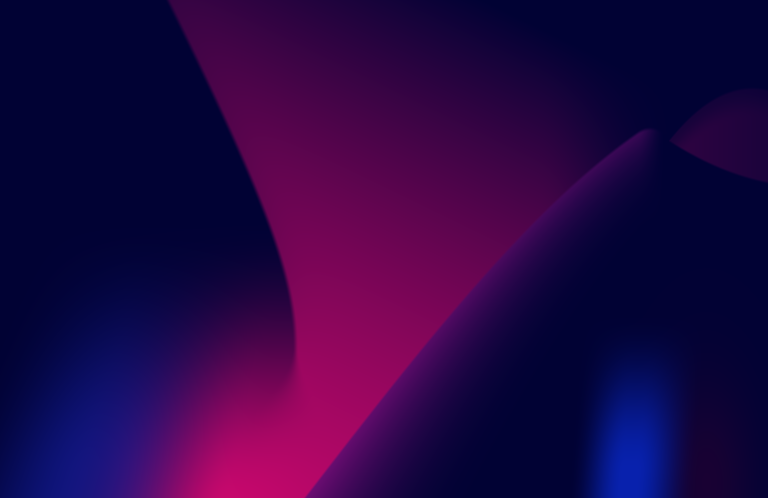
This background is drawn by a Shadertoy shader. Its source:

```glsl
const vec3 NAVY = vec3(0.005, 0.008, 0.205);
const vec3 MAGENTA = vec3(0.80, 0.03, 0.43);
const vec3 VIOLET = vec3(0.43, 0.05, 0.45);
const vec3 INDIGO = vec3(0.05, 0.085, 0.50);
const vec3 COBALT = vec3(0.03, 0.13, 0.68);
const vec3 MAROON = vec3(0.12, 0.005, 0.20);

// Smooth fall from one at "inner" to zero at "outer"
float fade(float outer, float inner, float x) {
    float t = clamp((x - outer) / (inner - outer), 0.0, 1.0);
    return t * t * (3.0 - 2.0 * t);
}

// Hyperbolic left border of the band, x as a function of y
float leftBorder(float y) {
    float t = 0.34 * (y - 0.3);
    return 0.472 - sqrt(t * t + 0.00757);
}

// Rising right border of the band, y as a function of x, bent down at its tip
float rightBorder(float x) {
    float u = x - 0.397;
    float bend = max(x - 0.83, 0.0);
    return 2.0 * u - 1.65 * u * u * u - 30.0 * bend * bend;
}

vec3 leftField(vec2 p) {
    float blue = fade(0.56, 0.05, p.y) * fade(0.36, 0.15, p.x)
               * fade(-0.08 + 0.25 * p.y, 0.1 + 0.2 * p.y, p.x);
    float dx = min(p.x - 0.3 - 0.15 * p.y, 0.0) / 0.115;
    float pink = exp(-dx * dx) * fade(0.56, -0.05, p.y);
    return mix(mix(NAVY, INDIGO, blue), MAGENTA, pink);
}

vec3 band(vec2 p) {
    float s = p.y + 0.75 * p.x;
    float heat = max(1.0 - pow(s / 1.47, 1.5), 0.0) * fade(0.88, 0.7, p.x);
    float inset = max(p.x - leftBorder(p.y), 0.0);
    heat *= 1.0 - 0.15 * exp(-inset / 0.025) * fade(0.2, 0.6, p.y);
    return mix(NAVY, MAGENTA, heat);
}

// Violet sheen falling away below the right border
vec3 underside(vec2 p, float depth) {
    float reach = max(0.42 - 0.4 * p.y, 0.08);
    float sheen = clamp(1.0 - depth / reach, 0.0, 1.0);
    sheen *= sheen * (1.0 - 0.65 * p.y) * fade(0.865, 0.83, p.x);
    return mix(NAVY, VIOLET, sheen);
}

// Small curved fin opening towards the right side
float fin(vec2 p) {
    vec2 q = p - vec2(0.871, 0.717);
    float top = q.x * (1.95 - 9.0 * q.x) - q.y;
    float bottom = q.y + q.x * (1.0 - 2.7 * q.x);
    float shape = smoothstep(-0.003, 0.004, min(top, bottom)) * step(0.0, q.x);
    return shape * (0.23 - 0.8 * q.x) * mix(1.0, fade(0.0, 0.06, top), 0.5);
}

void mainImage(out vec4 fragColor, in vec2 fragCoord) {
    vec2 p = fragCoord / iResolution.xy;

    // Band over the left field; their border dissolves near the bottom
    float blur = 0.004 + 0.08 * fade(0.3, 0.05, p.y);
    float inside = smoothstep(-blur, blur, p.x - leftBorder(p.y));
    vec3 color = mix(leftField(p), band(p), inside);

    // Shaded side beneath the right border
    float depth = rightBorder(p.x) - p.y;
    color = mix(color, underside(p, max(depth, 0.0)), smoothstep(-0.005, 0.005, depth));

    // Fin and lower right glows
    color = mix(color, MAGENTA, fin(p));
    float lean = p.x - 0.05 * p.y;
    vec2 m = (p - vec2(0.92, 0.03)) / vec2(0.06, 0.2);
    color = mix(color, MAROON, 0.8 * exp(-dot(m, m)));
    float glow = fade(0.74, 0.81, lean) * fade(0.905, 0.825, lean) * fade(0.37, 0.05, p.y);
    color = mix(color, COBALT, glow);

    fragColor = vec4(color, 1.0);
}
```
